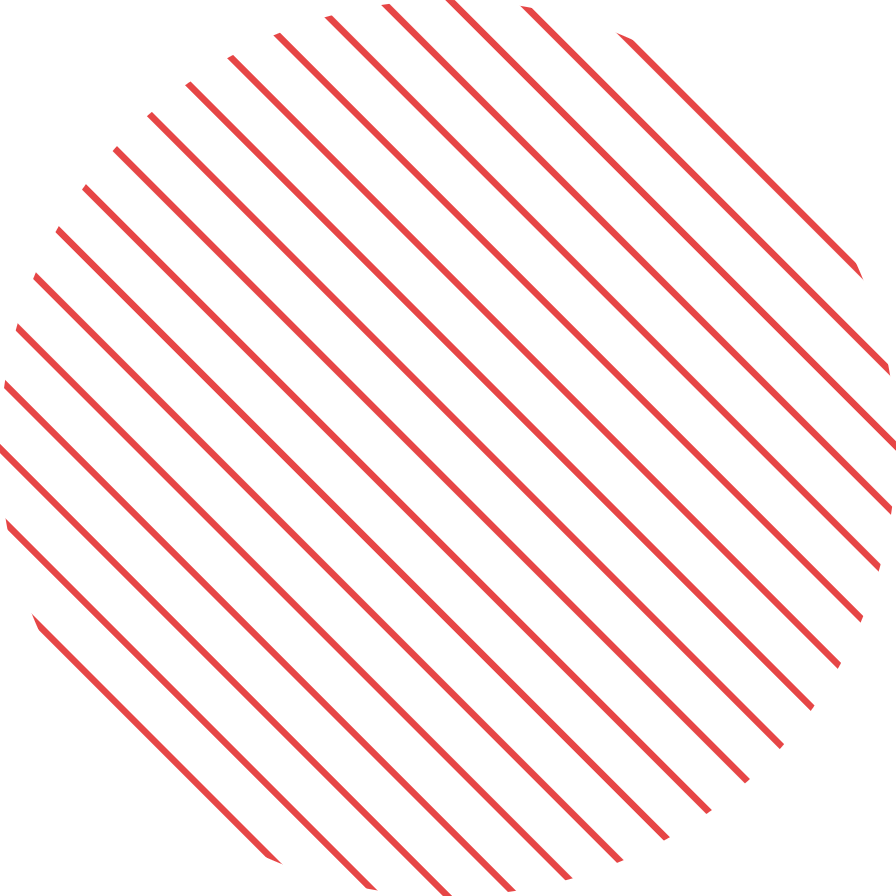
This background is drawn by a three.js fragment shader. Its source:

```glsl
varying vec2 vUv;

const vec3 PAPER = vec3(1.0);
const vec3 STRIPE_RED = vec3(0.902, 0.273, 0.273);
const vec2 DISC_CENTER = vec2(0.5);
const float DISC_RADIUS = 0.5;
const float STRIPE_SPACING = 0.05454;  // measured across the stripes
const float STRIPE_WIDTH = 0.0074;
const float STRIPE_SHIFT = 0.0006;
const vec2 STRIPE_NORMAL = vec2(0.70710678);

// Signed distance to a disc, negative inside
float discDistance(vec2 p, float radius) {
  return length(p) - radius;
}

// Signed distance to the nearest stripe; the origin lies midway between two
float stripeDistance(vec2 p) {
  float across = dot(p, STRIPE_NORMAL) - STRIPE_SHIFT;
  float offset = mod(across, STRIPE_SPACING) - 0.5 * STRIPE_SPACING;
  return abs(offset) - 0.5 * STRIPE_WIDTH;
}

// Coverage of a shape, smoothed over one pixel
float coverage(float dist, float pixel) {
  return clamp(0.5 - dist / pixel, 0.0, 1.0);
}

void main() {
  vec2 p = vUv - DISC_CENTER;
  float pixel = max(fwidth(vUv.x), 1e-5);

  // Diagonal stripes clipped by the disc
  float stripes = coverage(stripeDistance(p), pixel);
  float disc = coverage(discDistance(p, DISC_RADIUS), pixel);

  gl_FragColor = vec4(mix(PAPER, STRIPE_RED, stripes * disc), 1.0);
}
```
